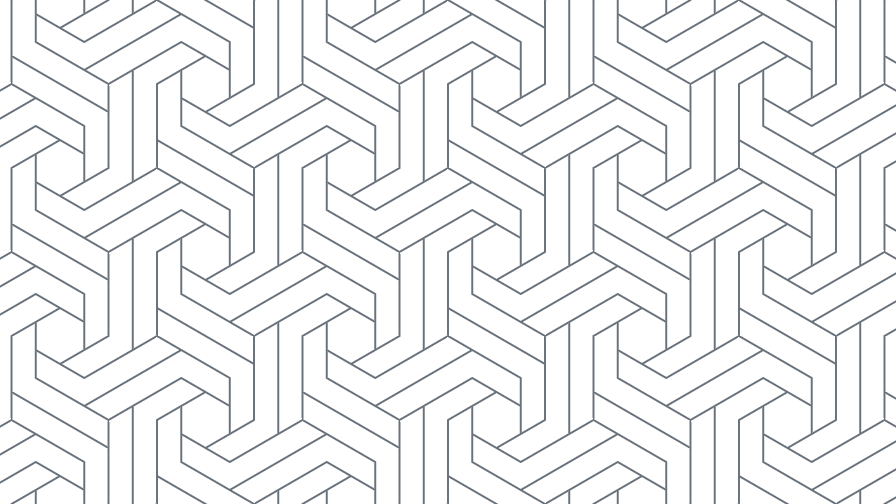
Write a Shadertoy shader that draws this pattern.

```glsl
// Interlaced hexagonal lattice of thin slate lines on white.

const float H = 0.8660254; // apothem of a unit hexagon

float segmentDistance(vec2 p, vec2 a, vec2 b) {
    vec2 ab = b - a;
    return length(p - a - ab * clamp(dot(p - a, ab) / dot(ab, ab), 0.0, 1.0));
}

// Position relative to the nearest centre of a triangular lattice, spacing 6
vec2 hexCell(vec2 p) {
    vec2 period = vec2(12.0 * H, 6.0);
    vec2 a = mod(p + 0.5 * period, period) - 0.5 * period;
    vec2 b = mod(p, period) - 0.5 * period;
    return dot(a, a) < dot(b, b) ? a : b;
}

// Six bent arms winding out of a unit hexagon, plus the band centre lines
float latticeDistance(vec2 p) {
    mat2 sixthTurn = mat2(0.5, H, -H, 0.5);
    vec2 bend = vec2(-H, -1.5);
    float d = 1e3;
    for (int i = 0; i < 6; i++) {
        d = min(d, segmentDistance(p, vec2(-H, 0.5), bend));
        d = min(d, segmentDistance(p, bend, vec2(2.0 * H, -3.0)));
        d = min(d, segmentDistance(p, vec2(-2.0 * H, -2.0), vec2(2.0 * H, -4.0)));
        p = sixthTurn * p;
    }
    return d;
}

void mainImage(out vec4 fragColor, in vec2 fragCoord) {
    // One unit is a hexagon side; the canvas is 18 sides high
    float pixel = 18.0 / iResolution.y;
    vec2 p = (fragCoord - 0.5 * iResolution.xy) * pixel;
    p.x -= 2.0 * H;

    float d = latticeDistance(hexCell(p));
    float line = clamp(0.5 + (0.035 - d) / pixel, 0.0, 1.0);
    fragColor = vec4(mix(vec3(1.0), vec3(0.41, 0.445, 0.48), line), 1.0);
}
```
